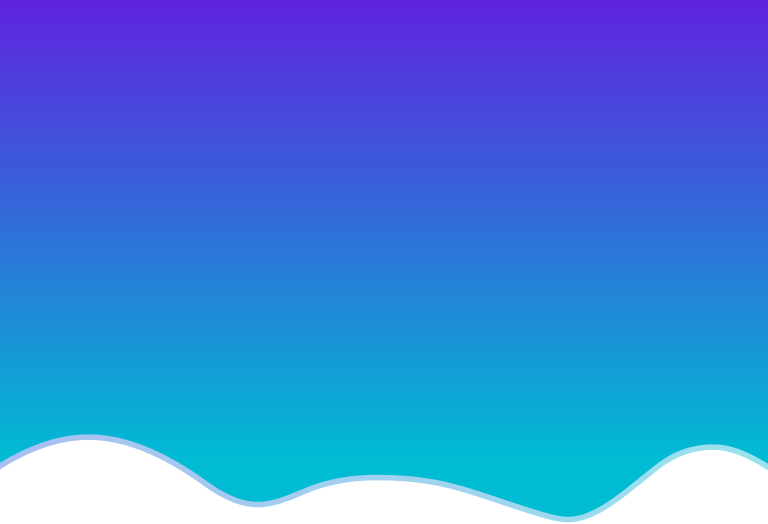
Give the GLSL for this background, as a Shadertoy shader.

```glsl
// Violet to cyan gradient above a white wavy hill with a pale outline.

const float ASPECT = 512.0 / 350.0;
const vec3 VIOLET = vec3(0.372, 0.135, 0.872);
const vec3 CYAN = vec3(0.0, 0.738, 0.829);
const vec3 PERIWINKLE = vec3(0.66, 0.75, 0.95);
const vec3 PALE_CYAN = vec3(0.60, 0.89, 0.93);
const vec3 WHITE = vec3(1.0);

// Wave knots: x, height, slope (in canvas heights)
const int KNOTS = 12;
const vec3 WAVE[KNOTS] = vec3[KNOTS](
    vec3(0.000, 0.1105,  0.62), vec3(0.168, 0.1657,  0.00),
    vec3(0.390, 0.0781, -0.72), vec3(0.491, 0.0371,  0.00),
    vec3(0.581, 0.0629,  0.42), vec3(0.718, 0.0886,  0.00),
    vec3(0.867, 0.0705, -0.27), vec3(1.029, 0.0190, -0.29),
    vec3(1.082, 0.0086,  0.00), vec3(1.257, 0.1124,  0.75),
    vec3(1.360, 0.1467,  0.00), vec3(1.463, 0.1086, -0.62));

// Cubic Hermite segment: returns height and slope at x
vec2 hermite(vec3 a, vec3 b, float x) {
    float span = b.x - a.x;
    float t = clamp((x - a.x) / span, 0.0, 1.0);
    float rise = b.y - a.y;
    float m0 = a.z * span;
    float m1 = b.z * span;
    float c2 = 3.0 * rise - 2.0 * m0 - m1;
    float c3 = m0 + m1 - 2.0 * rise;
    float height = a.y + t * (m0 + t * (c2 + t * c3));
    float slope = (m0 + t * (2.0 * c2 + 3.0 * t * c3)) / span;
    return vec2(height, slope);
}

// Approximate signed distance to the wave, positive above it
float waveDistance(vec2 p) {
    vec2 wave = vec2(0.0);
    for (int i = 0; i < KNOTS - 1; i++) {
        if (p.x >= WAVE[i].x) wave = hermite(WAVE[i], WAVE[i + 1], p.x);
    }
    return (p.y - wave.x) / sqrt(1.0 + wave.y * wave.y);
}

// Coverage of the region where distance is negative
float coverage(float distance, float pixel) {
    return clamp(0.5 - distance / pixel, 0.0, 1.0);
}

void mainImage(out vec4 fragColor, in vec2 fragCoord) {
    vec2 uv = fragCoord / iResolution.xy;
    vec2 p = uv * vec2(ASPECT, 1.0);
    float pixel = 1.0 / iResolution.y;

    // Sky gradient, reaching full cyan above the lower edge
    float depth = clamp((1.0 - uv.y) / 0.88, 0.0, 1.0);
    vec3 color = mix(VIOLET, CYAN, depth);

    // White hill and its outline
    float halfLine = 0.0053;
    float d = waveDistance(p);
    vec3 lineColor = mix(PERIWINKLE, PALE_CYAN, uv.x);
    color = mix(color, lineColor, coverage(d - halfLine, pixel));
    color = mix(color, WHITE, coverage(d + halfLine, pixel));

    fragColor = vec4(color, 1.0);
}
```
